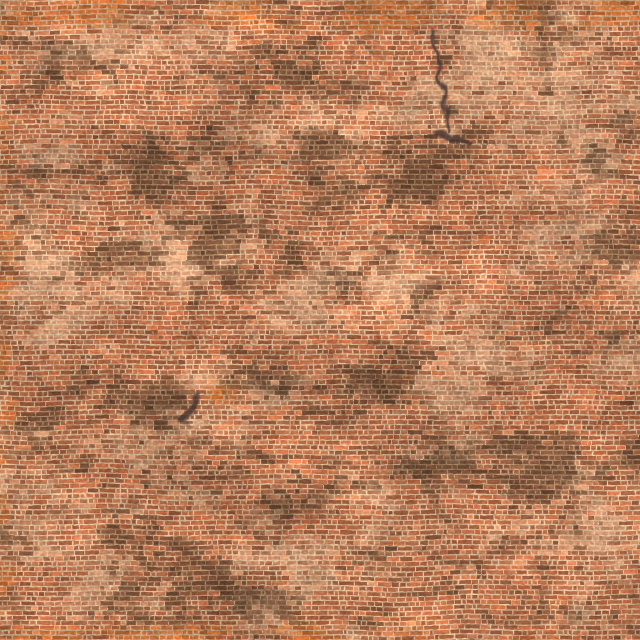
Reproduce this texture procedurally as a Shadertoy shader.

```glsl
const float COURSES = 128.0;
const float STRETCHERS = 48.0;
const float MORTAR_HALF = 0.00095;
const float EDGE_JITTER = 0.35;
const float HEADER_CHANCE = 0.5;
const float COURSE_WAVE = 0.005;
const float RAGGED = 0.0011;
const float STAIN_AMOUNT = 0.9;
const float PALE_AMOUNT = 0.75;
const float BRICK_CONTRAST = 0.3;
const float BROAD_CONTRAST = 0.36;
const vec3 RED_BRICK = vec3(0.77, 0.42, 0.26);
const vec3 BROWN_BRICK = vec3(0.62, 0.38, 0.26);
const vec3 PALE_BRICK = vec3(0.79, 0.59, 0.45);
const vec3 ORANGE_BRICK = vec3(0.79, 0.42, 0.18);
const vec3 MORTAR = vec3(0.86, 0.72, 0.58);
const vec3 DIRTY_MORTAR = vec3(0.60, 0.47, 0.34);
const vec3 SOOT = vec3(0.42, 0.28, 0.20);
const vec3 HOLE = vec3(0.27, 0.20, 0.19);

vec2 hash2(vec2 p) {
    vec3 q = fract(p.xyx * vec3(0.1031, 0.1030, 0.0973));
    q += dot(q, q.yzx + 33.33);
    return fract((q.xx + q.yz) * q.zy);
}

float cornerSlope(vec2 cell, vec2 f, vec2 corner) {
    return dot(hash2(cell + corner + 57.0) * 2.0 - 1.0, f - corner);
}

float gradientNoise(vec2 p) {
    vec2 i = floor(p), f = p - i;
    vec2 u = f * f * f * (f * (f * 6.0 - 15.0) + 10.0);
    float low = mix(cornerSlope(i, f, vec2(0, 0)), cornerSlope(i, f, vec2(1, 0)), u.x);
    float high = mix(cornerSlope(i, f, vec2(0, 1)), cornerSlope(i, f, vec2(1, 1)), u.x);
    return mix(low, high, u.y);
}

float fbm(vec2 p) {
    float sum = 0.0, amplitude = 0.7;
    for (int i = 0; i < 5; i++) {
        sum += amplitude * gradientNoise(p);
        p = mat2(1.6, 1.2, -1.2, 1.6) * p + 7.3;
        amplitude *= 0.72;
    }
    return sum;
}

float segment(vec2 p, vec2 a, vec2 b) {
    vec2 pa = p - a, ba = b - a;
    return length(pa - ba * clamp(dot(pa, ba) / dot(ba, ba), 0.0, 1.0));
}

float blot(vec2 p, vec2 centre, vec2 radius) {
    return 1.0 - smoothstep(0.3, 1.0, length((p - centre) / radius));
}

float brickEdge(float k, float row) {
    return k + EDGE_JITTER * hash2(vec2(k, row)).x;
}

// Returns distance to the nearest joint; gives the brick's id and centre.
float brickBond(vec2 p, out vec2 id, out vec2 centre) {
    float row = floor(p.y * COURSES);
    float shift = 0.5 * mod(row, 2.0) + 0.3 * hash2(vec2(row, 91.0)).y + 8.0;
    float x = p.x * STRETCHERS + shift;
    float k = floor(x);
    if (x < brickEdge(k, row)) k -= 1.0;
    float left = brickEdge(k, row), right = brickEdge(k + 1.0, row), part = 0.0;
    // Some stretchers become a pair of headers.
    vec2 split = hash2(vec2(k + 131.0, row + 17.0));
    if (split.x < HEADER_CHANCE) {
        float middle = mix(left, right, 0.35 + 0.3 * split.y);
        part = step(middle, x);
        if (part > 0.5) left = middle; else right = middle;
    }
    id = vec2(2.0 * k + part, row + 5.0);
    centre = vec2(((left + right) * 0.5 - shift) / STRETCHERS, (row + 0.5) / COURSES);
    float bed = (0.5 - abs(fract(p.y * COURSES) - 0.5)) / COURSES;
    return min(bed, min(x - left, right - x) / STRETCHERS);
}

void mainImage(out vec4 fragColor, in vec2 fragCoord) {
    vec2 p = fragCoord / iResolution.xy;
    float pixel = 1.0 / iResolution.y;
    // Uneven courses and ragged arrises
    vec2 q = p + vec2(0.0, COURSE_WAVE * gradientNoise(p * vec2(9.0, 6.0)));
    q += RAGGED * vec2(gradientNoise(p * 150.0), gradientNoise(p * 150.0 + 40.0));
    vec2 id, centre;
    float joint = brickBond(q, id, centre);
    float width = MORTAR_HALF * (1.0 + 1.1 * gradientNoise(p * 55.0));
    float brick = clamp((joint - width) / pixel + 0.5, 0.0, 1.0);
    // Weathering, partly decided brick by brick
    vec2 rnd = hash2(id), patchPos = mix(p, centre, 0.6);
    float wash = blot(p, vec2(0.79, 0.89), vec2(0.2, 0.1));
    float ledge = 1.0 - smoothstep(0.0, 0.03, segment(p, vec2(0.48, 0.775), vec2(0.74, 0.765)));
    float soot = fbm(patchPos * vec2(5.5, 9.0) + 3.0) + 0.3 * (rnd.y - 0.5) + 0.2 * ledge - 0.15 * wash;
    float stain = STAIN_AMOUNT * smoothstep(-0.02, 0.36, soot);
    float pale = fbm(patchPos * vec2(5.0, 8.0) + 21.0) + 0.25 * (rnd.x - 0.5) + 0.2 * wash;
    pale = PALE_AMOUNT * smoothstep(-0.03, 0.36, pale);
    // Orange repairs along the borders
    float border = min(min(p.y, 0.985 - p.y), p.x + 0.01);
    float repair = 1.0 - smoothstep(0.018, 0.038, border + 0.03 * gradientNoise(p * 14.0));
    repair *= smoothstep(-0.15, 0.2, gradientNoise(p * vec2(9.0, 17.0) + 5.0));
    repair = max(0.7 * repair, blot(p, vec2(0.345, 0.385), vec2(0.035, 0.025)));
    // Colours
    vec3 face = mix(mix(BROWN_BRICK, RED_BRICK, rnd.x), PALE_BRICK, pale);
    face = mix(mix(face, ORANGE_BRICK, repair), SOOT, stain * (1.0 - 0.6 * repair));
    face *= 1.0 + BRICK_CONTRAST * (hash2(id + 300.0).x - 0.5);
    vec3 bedding = mix(MORTAR, DIRTY_MORTAR, max(stain, 0.5 * repair));
    vec3 color = mix(bedding, face, brick * (1.0 - 0.2 * pale));
    color *= 1.0 + 0.25 * gradientNoise(p * vec2(170.0, 260.0)) + BROAD_CONTRAST * fbm(p * vec2(4.0, 6.0) + 60.0);
    // Crack and broken spots
    vec2 torn = p + 0.014 * vec2(gradientNoise(p * 45.0), gradientNoise(p * 45.0 + 9.0));
    float damage = segment(torn, vec2(0.678, 0.948), vec2(0.700, 0.795)) - 0.0018;
    damage = min(damage, segment(torn, vec2(0.685, 0.792), vec2(0.735, 0.775)) - 0.004);
    damage = min(damage, segment(torn, vec2(0.288, 0.342), vec2(0.306, 0.380)) - 0.005);
    color = mix(color, HOLE, 0.8 * (1.0 - smoothstep(-0.002, 0.003 + pixel, damage)));
    fragColor = vec4(clamp(color, 0.0, 1.0), 1.0);
}
```
